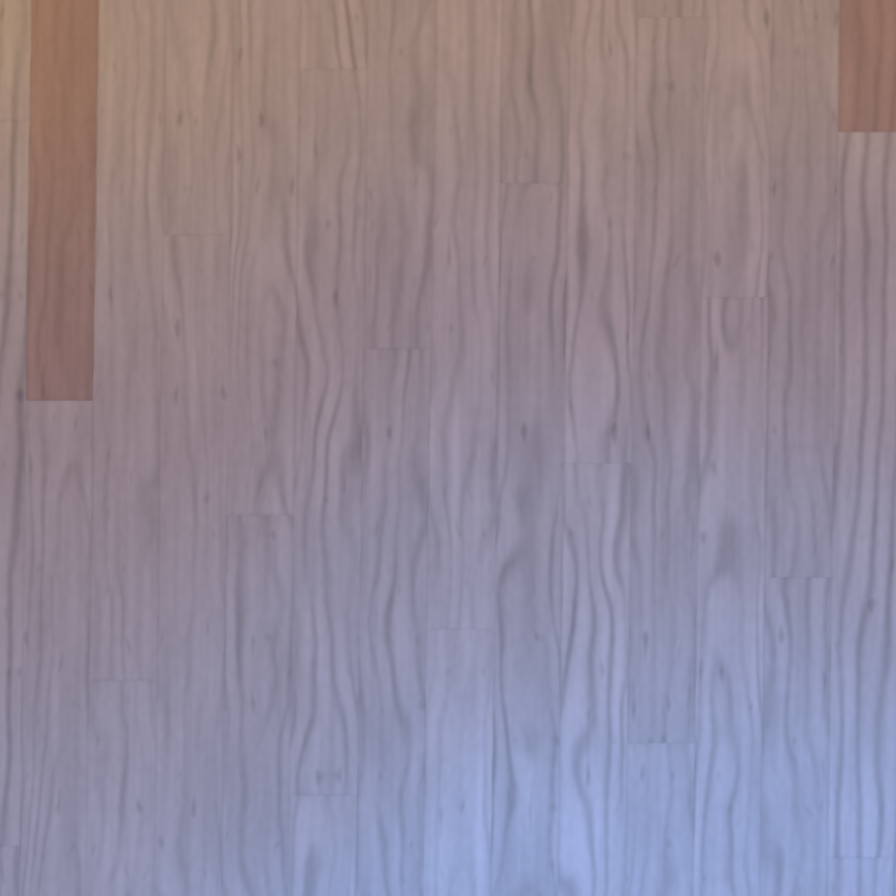
Give the GLSL for this texture, as a WebGL 1 fragment shader.

```glsl
precision highp float;
// Worn oak strip floor: narrow upright boards with staggered end joints,
// grain drawn as contour lines of a noise-warped field, and a light wash that
// runs from warm brown at the top to cold blue daylight at the lower right.
uniform vec2 u_resolution;

const float BOARD_WIDTH = 0.0752;
const float FIRST_EDGE = 0.021;      // left edge of board 0 at the bottom
const float LEAN = 0.014;            // sideways drift of the boards, bottom to top
const float BOARD_LENGTH = 0.81;
const float FIRST_JOINT = 0.553;     // height of the end joint of board 0
const float JOINT_STAGGER = 0.4975;  // joint shift from one board to the next
const float SEAM_WIDTH = 0.0016;
const float SEAM_DEPTH = 0.07;
const float GRAIN_DEPTH = 0.19;
const float TONE_RANGE = 0.085;
const float SOFTNESS = 0.001;        // sample spacing that blurs the edges
const vec3 WARM = vec3(0.61, 0.515, 0.48);
const vec3 MAUVE = vec3(0.565, 0.50, 0.535);
const vec3 GREY_BLUE = vec3(0.56, 0.555, 0.655);
const vec3 DAYLIGHT = vec3(0.565, 0.63, 0.81);
const vec3 CORNER_GLOW = vec3(0.07, 0.045, -0.015);
const vec3 STAIN = vec3(0.92, 0.83, 0.79);

float hash(vec2 p) {
  vec3 q = fract(p.xyx * vec3(0.1031, 0.1030, 0.0973));
  q += dot(q, q.yzx + 33.33);
  return fract((q.x + q.y) * q.z);
}

vec2 gradient(vec2 cell) {
  float angle = 6.2832 * hash(cell);
  return vec2(cos(angle), sin(angle));
}

float gradientNoise(vec2 p) {
  vec2 i = floor(p), f = fract(p);
  vec2 w = f * f * f * (f * (f * 6.0 - 15.0) + 10.0);
  float a = dot(gradient(i), f);
  float b = dot(gradient(i + vec2(1.0, 0.0)), f - vec2(1.0, 0.0));
  float c = dot(gradient(i + vec2(0.0, 1.0)), f - vec2(0.0, 1.0));
  float d = dot(gradient(i + 1.0), f - 1.0);
  return mix(mix(a, b, w.x), mix(c, d, w.x), w.y);
}

// Room light, from warm shade to blue daylight
vec3 lightWash(vec2 p) {
  float t = (1.0 - p.y) * (0.68 + 0.36 * smoothstep(0.0, 0.65, p.x));
  t += 0.06 * gradientNoise(p * 3.0 + 7.0);
  vec3 wash = mix(WARM, MAUVE, smoothstep(0.0, 0.38, t));
  wash = mix(wash, GREY_BLUE, smoothstep(0.32, 0.68, t));
  wash = mix(wash, DAYLIGHT, smoothstep(0.62, 1.0, t));
  return wash + CORNER_GLOW * exp(-5.0 * length(p - vec2(0.0, 1.0)));
}

// Dark growth lines, either arched or running straight along the board
float growthLines(float across, float y, vec2 seed, float ribbed) {
  float warp = 1.5 * gradientNoise(vec2(across * 1.1, y * 4.5) + seed)
             + 0.5 * gradientNoise(vec2(across * 2.0, y * 13.0) + seed);
  float centre = across - mix(0.2, 0.8, hash(seed + 5.0));
  float arched = 6.0 * centre * centre + 2.6 * y;
  float straight = 3.3 * across + 0.6 * y;
  float isArched = step(0.5, hash(seed + 9.0)) * (1.0 - ribbed);
  float field = mix(straight, arched, isArched) + warp * (1.0 - 0.6 * ribbed);
  field -= 2.2 * y * ribbed;
  float line = pow(0.5 + 0.5 * sin(6.2832 * field), 3.0);
  float fade = 0.55 + 1.1 * gradientNoise(vec2(across * 2.0, y * 5.0) + seed + 31.0);
  return (line - 0.31) * mix(clamp(fade, 0.1, 1.0), 0.85, ribbed);
}

vec3 floorColor(vec2 p) {
  // Board layout
  float column = (p.x - FIRST_EDGE - LEAN * p.y) / BOARD_WIDTH;
  float board = floor(column), across = fract(column);
  float run = (p.y - FIRST_JOINT - JOINT_STAGGER * board) / BOARD_LENGTH;
  float row = floor(run), along = fract(run);
  vec2 seed = 17.0 * vec2(board + 3.0, row + 20.0);
  float ribbed = 1.0 - step(0.5, abs(mod(board, 13.0) - 12.0));
  float stained = step(mod(board, 12.0), 0.5) * step(mod(row + 0.5, 7.0), 1.0);

  // Tone of each board, mostly shared along its column
  float tone = 0.7 * hash(vec2(board + 40.0, 3.0)) + 0.3 * hash(seed) - 0.5;
  float shade = 1.0 + TONE_RANGE * tone;

  // Growth lines, fine fibres, mottling and dark pores
  float strength = mix(0.4, 0.95, hash(seed + 2.0)) * (1.0 - 0.5 * stained);
  shade -= GRAIN_DEPTH * strength * growthLines(across, p.y, seed, ribbed);
  shade += 0.055 * gradientNoise(vec2(column * 9.0, p.y * 5.0) + seed);
  shade += 0.05 * gradientNoise(vec2(column * 3.0, p.y * 9.0) + seed + 11.0);
  shade += 0.03 * gradientNoise(p * vec2(150.0, 75.0));
  float pore = gradientNoise(vec2(column * 6.0, p.y * 26.0) + seed + 23.0);
  shade -= 0.12 * smoothstep(0.38, 0.62, pore);

  // Seams beside and between boards
  float sideGap = min(across, 1.0 - across) * BOARD_WIDTH;
  float endGap = min(along, 1.0 - along) * BOARD_LENGTH;
  float wear = 0.6 + 0.8 * gradientNoise(vec2(board * 3.7, p.y * 6.0));
  float seam = wear * (1.0 - smoothstep(0.0, 2.0 * SEAM_WIDTH, sideGap));
  seam = max(seam, 0.4 * (1.0 - smoothstep(0.0, 2.0 * SEAM_WIDTH, endGap)));
  shade -= SEAM_DEPTH * seam;

  return lightWash(p) * shade * mix(vec3(1.0), STAIN, stained);
}

void main() {
  vec2 p = gl_FragCoord.xy / u_resolution;
  vec3 color = vec3(0.0);
  for (int i = 0; i < 9; i++) {
    vec2 tap = vec2(mod(float(i), 3.0), floor(float(i) / 3.0)) - 1.0;
    color += floorColor(p + tap * SOFTNESS);
  }
  gl_FragColor = vec4(color / 9.0, 1.0);
}
```
